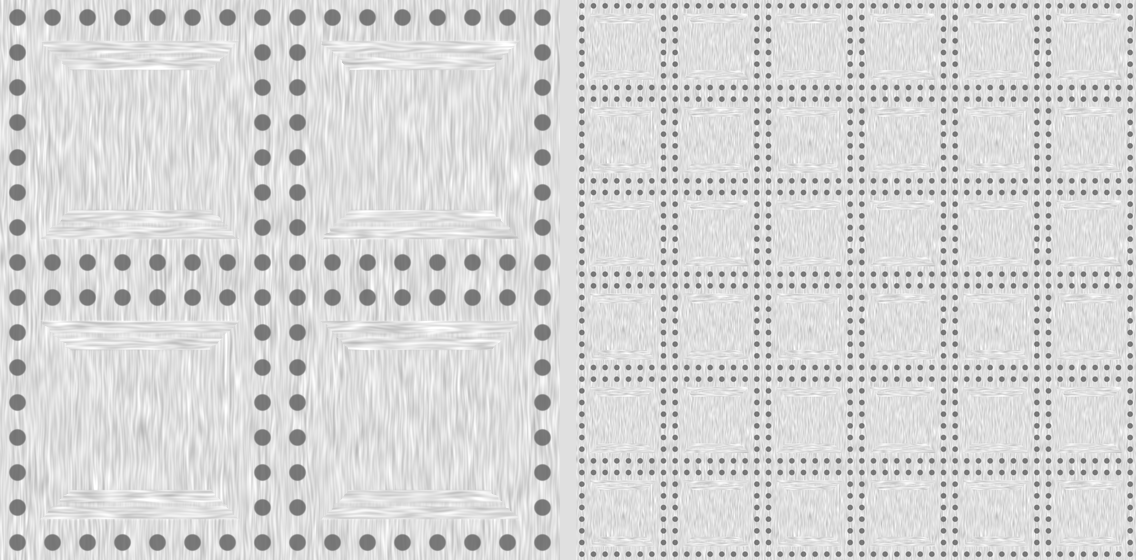
Left, the tile; right, the same tile 3 across and 3 down.
Reproduce this pattern procedurally as a WebGL 1 fragment shader.

```glsl
precision highp float;
// Pale brushed wood: two by two square panels, each with a mitred frame and a ring of grey studs.
// The grain is stretched, wrapping gradient noise; top and bottom rails turn it sideways,
// and the studs are discs kept only in the border cells of an 8 by 8 grid per panel.

uniform vec2 u_resolution;

// Unit gradient for a lattice point, wrapped so the noise tiles.
vec2 gradient(vec2 cell, vec2 period) {
  cell = mod(cell, period);
  vec3 h = fract(cell.xyx * vec3(0.1031, 0.1030, 0.0973));
  h += dot(h, h.yzx + 33.33);
  float angle = 6.2832 * fract((h.x + h.y) * h.z);
  return vec2(cos(angle), sin(angle));
}

float gradientNoise(vec2 uv, vec2 period) {
  vec2 p = uv * period;
  vec2 i = floor(p);
  vec2 f = p - i;
  vec2 w = f * f * f * (f * (f * 6.0 - 15.0) + 10.0);
  vec2 e = vec2(1.0, 0.0);
  float a = dot(gradient(i, period), f);
  float b = dot(gradient(i + e.xy, period), f - e.xy);
  float c = dot(gradient(i + e.yx, period), f - e.yx);
  float d = dot(gradient(i + e.xx, period), f - e.xx);
  return mix(mix(a, b, w.x), mix(c, d, w.x), w.y);
}

// Streaks running along y, with a slight waver and uneven strength.
float grain(vec2 uv, float fineness) {
  uv.x += 0.004 * gradientNoise(uv, vec2(12.0, 14.0));
  uv.y += 0.04 * gradientNoise(uv, vec2(64.0, 5.0));
  float coarse = gradientNoise(uv, vec2(floor(120.0 * fineness), 11.0));
  float fine = gradientNoise(uv + 0.37, vec2(floor(250.0 * fineness), 24.0));
  float strength = 1.0 + 0.7 * gradientNoise(uv + 0.61, vec2(30.0, 5.0));
  return (0.55 * coarse + 0.75 * fine) * strength;
}

float ridge(float x, float centre, float width) {
  return 1.0 - smoothstep(0.0, width, abs(x - centre));
}

void main() {
  vec2 uv = gl_FragCoord.xy / u_resolution;
  float pixel = 1.0 / min(u_resolution.x, u_resolution.y);

  // Square distance from the panel centre, and the frame between two squares.
  vec2 q = abs(fract(uv * 2.0) - 0.5);
  float ring = max(q.x, q.y);
  float soft = 2.0 * pixel;
  float frame = smoothstep(0.25 - soft, 0.25 + soft, ring)
              * (1.0 - smoothstep(0.354 - soft, 0.354 + soft, ring));

  // Ragged mitre separates horizontal rails from vertical stiles.
  float ragged = 0.018 * gradientNoise(uv + 0.23, vec2(70.0, 150.0));
  float rail = frame * smoothstep(-soft, soft, q.y - q.x + ragged);
  float ledge = ridge(ring, 0.302, 0.016);

  float upright = grain(uv, 1.0);
  float sideways = 1.25 * grain(uv.yx + 0.17, 0.8) + 0.05;
  sideways = mix(sideways, 0.35 * sideways + 0.4 * upright, ledge);
  float shade = 0.872 + 0.19 * mix(upright, sideways, rail);

  // Faint light and dark creases along the frame steps.
  float crease = ridge(ring, 0.356, 0.006) - ridge(ring, 0.349, 0.005)
               + 0.8 * ridge(ring, 0.254, 0.005) - 0.8 * ridge(ring, 0.248, 0.005)
               - 0.5 * ridge(ring, 0.318, 0.005) + 0.4 * ridge(ring, 0.285, 0.005);
  float worn = 0.6 + 0.9 * gradientNoise(uv + 0.41, vec2(14.0));
  shade += 0.028 * crease * worn * (0.35 + 0.65 * step(q.x, q.y));

  // Flat studs in the outermost cells of each panel.
  vec2 cell = abs(mod(floor(uv * 16.0), 8.0) - 3.5);
  float border = step(3.0, max(cell.x, cell.y));
  float radius = length(fract(uv * 16.0) - 0.5);
  float edge = 12.0 * pixel + 0.008;
  float stud = border * (1.0 - smoothstep(0.236 - edge, 0.236 + edge, radius));
  float studShade = 0.468 + 0.03 * upright;

  gl_FragColor = vec4(vec3(clamp(mix(shade, studShade, stud), 0.0, 1.0)), 1.0);
}
```
